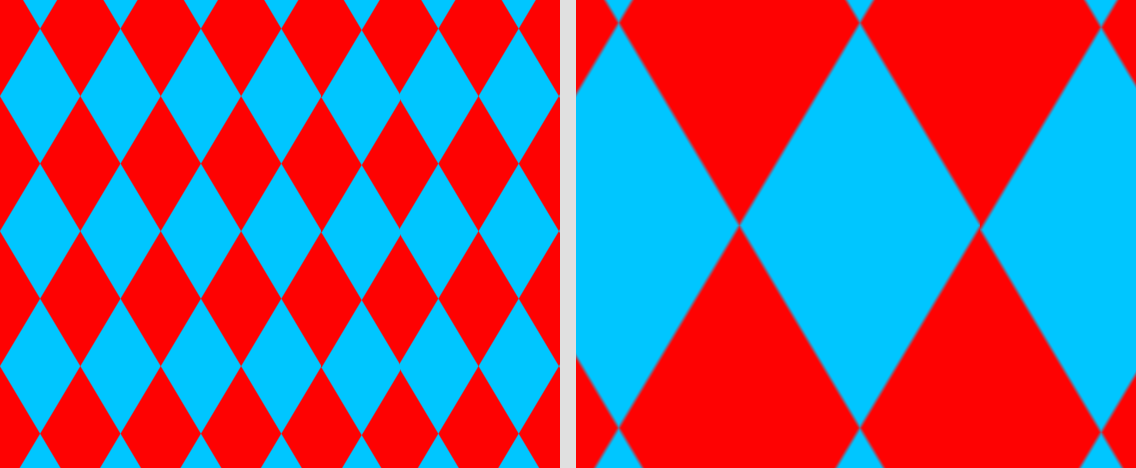
Left, the full canvas; right, a detail of the centre.
Give the GLSL for this pattern, as a Shadertoy shader.

```glsl
// Lengths are fractions of the canvas height
const vec3 RED = vec3(0.995, 0.008, 0.008);
const vec3 BLUE = vec3(0.0, 0.775, 1.0);
const vec2 PERIOD = vec2(0.1718, 0.2885);       // width and height of one diamond
const vec2 FIRST_CENTER = vec2(0.0857, 0.2176); // centre of the lowest whole blue diamond
const float SLIP_START = 0.6869;                // left side of the column that hangs low
const float SEAM = 0.8544;                      // where the right-hand columns overlap it
const float SLIP_DROP = 0.0031;
const float SEAM_OVERLAP = 0.0081;
const float EDGE_SOFTNESS = 0.0019;

// Shifts the pattern on either side of the imperfect joins
vec2 misalign(vec2 p) {
    float afterSeam = step(SEAM, p.x);
    float slipped = step(SLIP_START, p.x) * (1.0 - afterSeam);
    return p + vec2(SEAM_OVERLAP * afterSeam, SLIP_DROP * slipped);
}

// Signed distance to the nearest diamond of the lattice, negative inside
float diamondDistance(vec2 p) {
    vec2 cell = (p - FIRST_CENTER) / PERIOD;
    vec2 local = abs(fract(cell + 0.5) - 0.5);
    return (local.x + local.y - 0.5) / length(1.0 / PERIOD);
}

void mainImage(out vec4 fragColor, in vec2 fragCoord) {
    vec2 p = fragCoord / iResolution.y;
    float softness = max(EDGE_SOFTNESS, 0.7 / iResolution.y);

    // Blue diamonds touch tip to tip; the gaps form the red ones
    float d = diamondDistance(misalign(p));
    float redAmount = smoothstep(-softness, softness, d);
    fragColor = vec4(mix(BLUE, RED, redAmount), 1.0);
}
```
